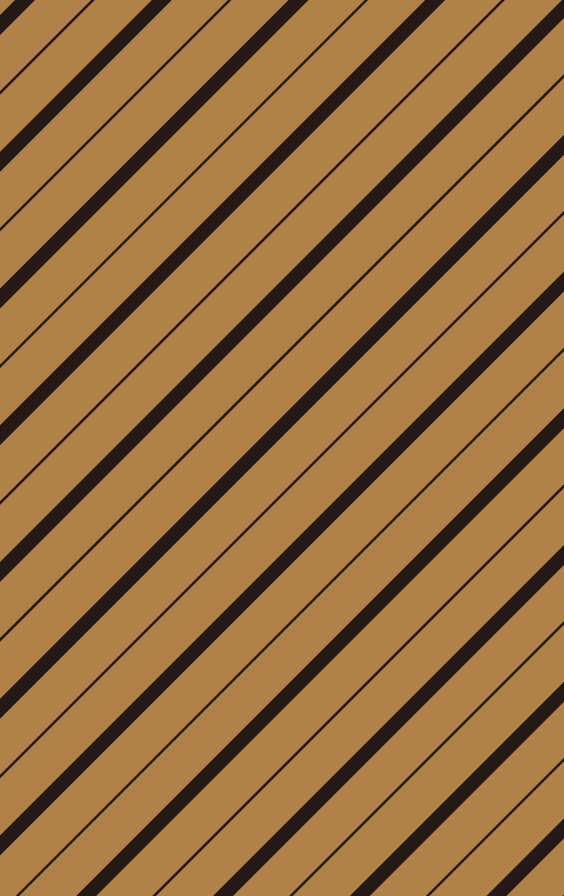
Give the GLSL for this pattern, as a WebGL 1 fragment shader.

```glsl
precision highp float;
// Diagonal pinstripe: alternating thick and thin dark stripes on a tan ground.

uniform vec2 u_resolution;

#define REPEATS 6.553       // stripe periods per canvas height
#define THICK_CENTER 0.1835 // positions and widths in periods
#define THICK_WIDTH 0.146
#define THIN_CENTER 0.680
#define THIN_WIDTH 0.0265
#define GROUND_COLOR vec3(0.690, 0.510, 0.280)
#define STRIPE_COLOR vec3(0.140, 0.100, 0.090)

// Antialiased coverage of a stripe that repeats once per period.
float stripe(float phase, float center, float width, float edge) {
  float dist = abs(fract(phase - center + 0.5) - 0.5);
  return clamp((0.5 * width - dist) / edge + 0.5, 0.0, 1.0);
}

void main() {
  // Height-normalised coordinates measured from the top left corner.
  vec2 p = vec2(gl_FragCoord.x, u_resolution.y - gl_FragCoord.y) / u_resolution.y;

  // Phase is constant along lines rising at 45 degrees.
  float phase = (p.x + p.y) * REPEATS;

  // One pixel across the stripe, in periods.
  float edge = sqrt(2.0) * REPEATS / u_resolution.y;

  float thick = stripe(phase, THICK_CENTER, THICK_WIDTH, edge);
  float thin = stripe(phase, THIN_CENTER, THIN_WIDTH, edge);

  gl_FragColor = vec4(mix(GROUND_COLOR, STRIPE_COLOR, max(thick, thin)), 1.0);
}
```
